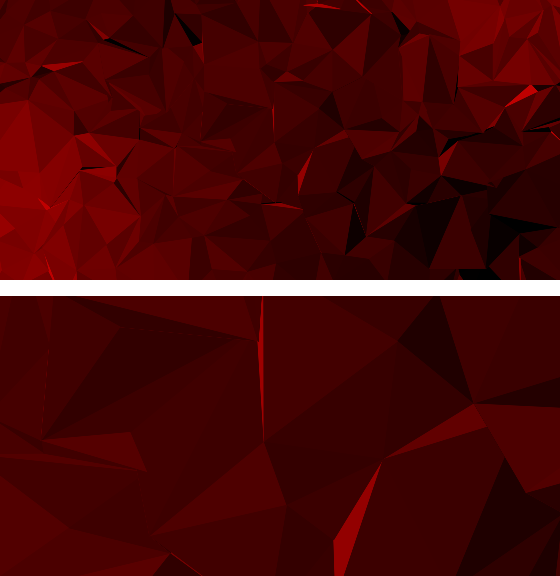
Top, the full canvas; bottom, a detail of the centre.
Reproduce this background procedurally as a Shadertoy shader.

```glsl
// A crumpled low-poly sheet in dark reds. Jittered grid vertices carry random
// heights; cells split into two or four flat facets, each with its own tone.
// Steep, folded slivers swing furthest, to bright red or black.

#define ROWS 8.8          // grid cells per canvas height
#define JITTER 1.45       // vertex scatter, in cells
#define HEIGHT 0.55       // relief of the sheet, in cells
#define FAN_CHANCE 0.38   // share of cells split into four
#define TONE 0.15         // spread of ordinary facets
#define STEEP 0.62        // swing of steep facets
#define BASE_RED 0.245
#define LEFT_GLOW 0.30
#define CORNER_GLOW 0.22
#define DARK_POOL 0.13
#define RIM 0.8           // soft edge, in pixels
#define SEED 17.0

vec3 hash3(vec2 cell) {
    vec3 k = vec3(dot(cell, vec2(127.1, 311.7)),
                  dot(cell, vec2(269.5, 183.3)),
                  dot(cell, vec2(419.2, 371.9)));
    return fract(sin(k + SEED) * 43758.5453);
}

// Grid corner, scattered in the plane and lifted.
vec3 vertex(vec2 corner) {
    vec3 h = hash3(corner);
    return vec3(corner + (h.xy - 0.5) * JITTER, h.z * HEIGHT);
}

float glow(vec2 p, vec2 centre, float radius) {
    vec2 d = (p - centre) / radius;
    return exp(-dot(d, d));
}

float cross2(vec2 a, vec2 b) {
    return a.x * b.y - a.y * b.x;
}

// Squared distance to edge ab in x, inner side value in y.
vec2 edgeDistance(vec2 p, vec2 a, vec2 b, float winding) {
    vec2 e = b - a;
    vec2 v = p - a;
    vec2 q = v - e * clamp(dot(v, e) / max(dot(e, e), 1e-6), 0.0, 1.0);
    return vec2(dot(q, q), winding * cross2(e, v));
}

// Signed distance to a triangle, negative inside.
float triangleDistance(vec2 p, vec2 a, vec2 b, vec2 c) {
    float winding = sign(cross2(b - a, c - a));
    vec2 d = min(min(edgeDistance(p, a, b, winding),
                     edgeDistance(p, b, c, winding)),
                 edgeDistance(p, c, a, winding));
    return -sqrt(d.x) * sign(d.y);
}

// Broad illumination, a random tone, and a swing that grows with steepness.
float facetRed(vec2 key, vec3 a, vec3 b, vec3 c) {
    float aspect = iResolution.x / iResolution.y;
    vec2 centre = (a.xy + b.xy + c.xy) / (3.0 * ROWS);
    vec3 n = cross(b - a, c - a);
    float slope = length(n.xy) / max(length(n), 1e-5);
    vec3 h = hash3(key);

    float ambient = BASE_RED
        + LEFT_GLOW * glow(centre, vec2(0.0, 0.18), 0.5)
        + CORNER_GLOW * glow(centre, vec2(aspect - 0.08, 1.0), 0.42)
        - DARK_POOL * glow(centre, vec2(aspect - 0.25, 0.24), 0.45);
    float swing = TONE * (h.x - 0.5)
        + STEEP * slope * slope * slope * sin(6.2832 * h.y);
    swing *= mix(0.9, 1.5, smoothstep(0.45, 0.9, centre.x / aspect));
    return clamp(ambient + swing, 0.0, 0.75);
}

// Lays one facet over the shade, with a thin soft rim outside it.
void paintFacet(inout float red, vec2 p, float rim, vec2 key,
                vec3 a, vec3 b, vec3 c) {
    float d = triangleDistance(p, a.xy, b.xy, c.xy);
    if (d < rim) {
        red = mix(facetRed(key, a, b, c), red, smoothstep(0.0, rim, d));
    }
}

void mainImage(out vec4 fragColor, in vec2 fragCoord) {
    float pixel = ROWS / iResolution.y;
    vec2 p = fragCoord * pixel;
    vec2 home = floor(p);
    float rim = RIM * pixel;
    float red = BASE_RED;

    // Nearby cells, always in the same order so overlaps agree.
    for (int y = -1; y <= 1; y++) {
        for (int x = -1; x <= 1; x++) {
            vec2 cell = home + vec2(x, y);
            vec2 key = cell + 0.31;
            vec3 a = vertex(cell);
            vec3 b = vertex(cell + vec2(1.0, 0.0));
            vec3 c = vertex(cell + vec2(0.0, 1.0));
            vec3 d = vertex(cell + vec2(1.0, 1.0));
            vec3 h = hash3(cell + 0.57);
            if (h.z < FAN_CHANCE) {
                vec3 hub = 0.25 * (a + b + c + d);
                hub += vec3(h.xy - 0.5, (h.x - 0.5) * HEIGHT) * 0.7;
                paintFacet(red, p, rim, key, a, b, hub);
                paintFacet(red, p, rim, key + 0.11, b, d, hub);
                paintFacet(red, p, rim, key + 0.17, d, c, hub);
                paintFacet(red, p, rim, key + 0.23, c, a, hub);
            } else if (distance(a.xy, d.xy) < distance(b.xy, c.xy)) {
                paintFacet(red, p, rim, key, a, d, b);
                paintFacet(red, p, rim, key + 0.11, a, d, c);
            } else {
                paintFacet(red, p, rim, key, b, c, a);
                paintFacet(red, p, rim, key + 0.11, b, c, d);
            }
        }
    }
    fragColor = vec4(red, 0.0, 0.0, 1.0);
}
```
